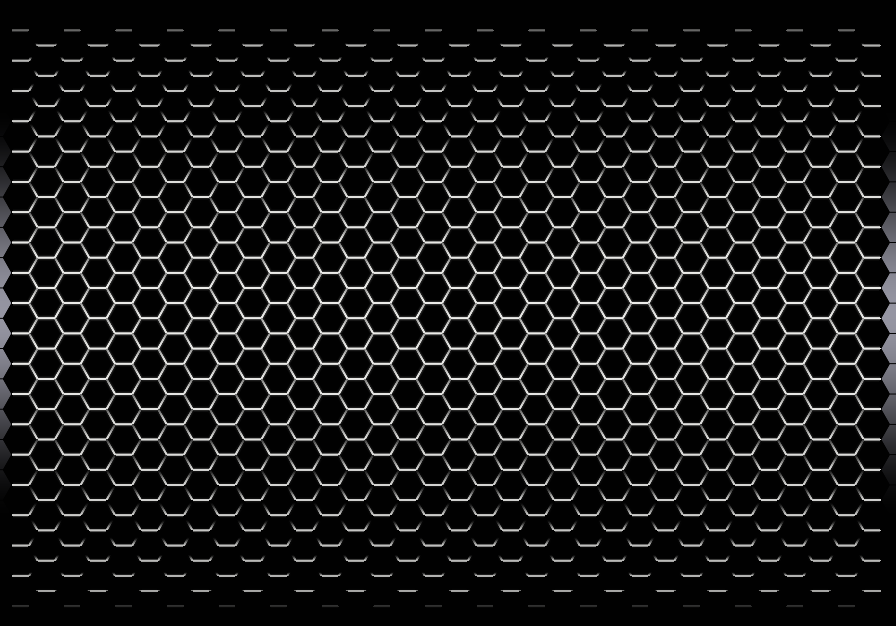
Write a Shadertoy shader that draws this pattern.

```glsl
// Layout, as fractions of the canvas
const vec2 ORIGIN = vec2(0.0228, 0.0317);   // lowest bar of the first column
const vec2 PITCH = vec2(0.02881, 0.04841);  // column and row spacing
const float LAST_COLUMN = 33.0;
const float LAST_ROW = 19.0;

// Wire, in row heights
const float WIRE_HALF_WIDTH = 0.036;
const float BEVEL_WIDTH = 0.12;
const float BEVEL_LIGHT = 0.28;

// Light
const float SLANT_REACH = 2.8;
const float SLANT_LIMIT = 0.92;
const float BAR_CENTRE_LIGHT = 0.95;
const float BAR_END_LIGHT = 0.62;
const float GLOW_HEIGHT = 0.66;
const vec3 WIRE_COLOUR = vec3(0.97, 0.97, 0.96);
const vec3 GLOW_COLOUR = vec3(0.58, 0.58, 0.63);
const vec3 BASE_COLOUR = vec3(0.004);

const float HEX_COLUMN = 0.8660254;         // column step when a row is 1
const vec2 HEX_PERIOD = vec2(2.0 * HEX_COLUMN, 1.0);

// Offset from the centre of the nearest flat-topped hexagon
vec2 hexLocal(vec2 q) {
    vec2 evenCell = mod(q - vec2(0.0, 0.5) + 0.5 * HEX_PERIOD, HEX_PERIOD) - 0.5 * HEX_PERIOD;
    vec2 oddCell = mod(q - vec2(HEX_COLUMN, 0.0) + 0.5 * HEX_PERIOD, HEX_PERIOD) - 0.5 * HEX_PERIOD;
    return dot(evenCell, evenCell) < dot(oddCell, oddCell) ? evenCell : oddCell;
}

bool isColumn(float column) {
    return column > -0.5 && column < LAST_COLUMN + 0.5;
}

void mainImage(out vec4 fragColor, in vec2 fragCoord) {
    vec2 uv = fragCoord / iResolution.xy;
    vec2 q = (uv - ORIGIN) / PITCH * vec2(HEX_COLUMN, 1.0);
    float pixel = 1.0 / (PITCH.y * iResolution.y);
    float fromMiddle = abs(2.0 * uv.y - 1.0);

    // Hexagon cell and the distance to its rim
    vec2 local = hexLocal(q);
    float column = round((q.x - local.x) / HEX_COLUMN);
    float barSide = abs(local.y);
    float slantSide = dot(abs(local), vec2(HEX_COLUMN, 0.5));
    float rim = 0.5 - max(barSide, slantSide);
    bool isBar = barSide > slantSide;

    vec3 colour = BASE_COLOUR;
    if (isColumn(column)) {
        // Slanted wires fade upward, sooner toward the top and bottom
        float climb = 2.0 * (local.y < 0.0 ? local.y + 0.5 : local.y);
        float reach = max(SLANT_REACH * (SLANT_LIMIT - fromMiddle), 0.02);
        float slantLight = 1.0 - smoothstep(0.0, reach, climb);
        bool hasNeighbour = isColumn(column + sign(local.x));

        float light = mix(BAR_CENTRE_LIGHT, BAR_END_LIGHT, fromMiddle * fromMiddle);
        if (!isBar) light *= hasNeighbour ? slantLight : 0.0;

        // First and last rows are dimmer
        light *= smoothstep(-0.3, 0.6, q.y);
        light *= 1.0 - 0.4 * smoothstep(LAST_ROW - 0.4, LAST_ROW, q.y);
        light *= step(abs(q.y - 0.5 * LAST_ROW), 0.5 * LAST_ROW + 0.25);

        // Bright core with a soft bevel
        float core = 1.0 - smoothstep(WIRE_HALF_WIDTH - 0.5 * pixel, WIRE_HALF_WIDTH + 0.5 * pixel, rim);
        float bevel = BEVEL_LIGHT * (1.0 - fromMiddle) * (1.0 - smoothstep(0.0, BEVEL_WIDTH, rim));
        colour += WIRE_COLOUR * light * max(core, bevel);
    } else {
        // Side glow, cut by the outer hexagons
        float glow = 1.0 - smoothstep(0.0, GLOW_HEIGHT, fromMiddle);
        colour += GLOW_COLOUR * glow * smoothstep(0.0, pixel, rim);
    }

    fragColor = vec4(min(colour, 1.0), 1.0);
}
```
